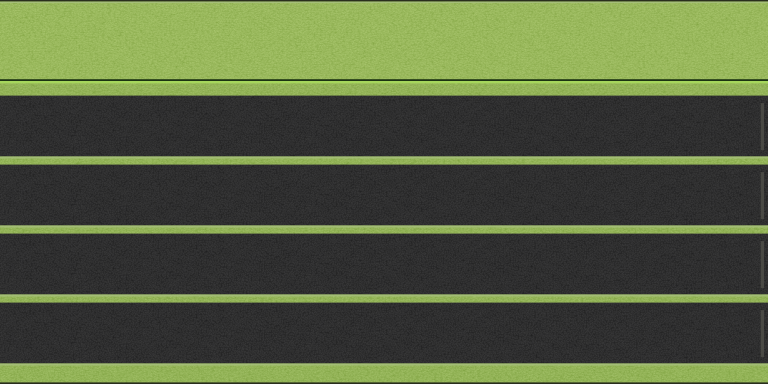
Reproduce this pattern procedurally as a Shadertoy shader.

```glsl
// Four charcoal bars between green felt stripes, below a wide green header.
// Bands are antialiased intervals on a sheet 384 units high; the bars repeat
// by mod, and cellular noise with layered sines supplies the fine grain.

const float SHEET_HEIGHT = 384.0;
const float BAR_TOP = 95.6;
const float BAR_PERIOD = 69.0;
const float BAR_HEIGHT = 60.7;
const float BAR_COUNT = 4.0;

const vec3 CHARCOAL = vec3(0.178, 0.178, 0.180);
const vec3 FELT = vec3(0.595, 0.718, 0.356);
const vec3 STRIPE = vec3(0.570, 0.698, 0.335);
const vec3 HIGHLIGHT = vec3(0.650, 0.750, 0.480);
const vec3 BRIGHT = vec3(0.650, 0.840, 0.360);
const vec3 SEAM = vec3(0.110, 0.200, 0.070);
const vec3 BORDER = vec3(0.160, 0.180, 0.110);
const vec3 TICK = vec3(0.285, 0.285, 0.265);

vec2 hash2(vec2 p) {
    vec3 q = fract(p.xyx * vec3(0.1031, 0.1030, 0.0973));
    q += dot(q, q.yzx + 33.33);
    return fract((q.xx + q.yz) * q.zy);
}

// Distance to the nearest jittered cell point, centred around zero.
float cellGrain(vec2 p) {
    vec2 cell = floor(p), local = fract(p);
    float nearest = 4.0;
    for (int j = -1; j <= 1; j++) {
        for (int i = -1; i <= 1; i++) {
            vec2 offset = vec2(i, j);
            vec2 delta = offset + hash2(cell + offset) - local;
            nearest = min(nearest, dot(delta, delta));
        }
    }
    return 0.48 - sqrt(nearest);
}

// Soft, slow mottling.
float mottle(vec2 p) {
    return sin(p.x * 0.19 + 2.0 * sin(p.y * 0.13))
         * sin(p.y * 0.31 + 1.5 * sin(p.x * 0.11));
}

// Pixel coverage of the interval from a to b.
float band(float v, float a, float b, float pixel) {
    float lo = max(v - 0.5 * pixel, a);
    float hi = min(v + 0.5 * pixel, b);
    return clamp((hi - lo) / pixel, 0.0, 1.0);
}

vec3 felt(vec3 tint, vec2 p) {
    float weave = cellGrain(p * vec2(0.34, 0.62)) * 0.075;
    float fleck = cellGrain(p * 0.68 + 71.0) * 0.055;
    return tint + (weave + fleck + 0.006 * mottle(p)) * vec3(1.0, 0.85, 1.1);
}

vec3 asphalt(vec3 tint, vec2 p) {
    float grain = cellGrain(p * 0.60 + 17.0) * 0.075;
    return tint + grain + 0.006 * mottle(p + 40.0);
}

void mainImage(out vec4 fragColor, in vec2 fragCoord) {
    float pixel = SHEET_HEIGHT / iResolution.y;
    float width = iResolution.x * pixel;
    vec2 p = vec2(fragCoord.x, iResolution.y - fragCoord.y) * pixel;

    // Green ground: broad header above, slightly deeper stripes below.
    vec3 color = felt(mix(STRIPE, FELT, band(p.y, 0.0, 80.0, pixel)), p);

    // Header trim.
    color = mix(color, HIGHLIGHT, band(p.y, 1.4, 3.0, pixel));
    color = mix(color, SEAM, band(p.y, 79.2, 81.0, pixel));
    color = mix(color, BRIGHT, band(p.y, 81.0, 83.4, pixel));

    // Repeating bars, each with the same grain and a tick near the right edge.
    float barsEnd = BAR_TOP + BAR_PERIOD * BAR_COUNT;
    float start = BAR_TOP - 4.0;
    if (p.y > start && p.y < barsEnd - 4.0) {
        vec2 local = vec2(p.x, mod(p.y - start, BAR_PERIOD) - 4.0);
        vec3 bar = asphalt(CHARCOAL, local);
        float tick = band(local.x, width - 7.2, width - 4.0, pixel)
                   * band(local.y, 7.5, 54.5, pixel);
        bar = mix(bar, TICK, tick);
        float edge = band(local.y, BAR_HEIGHT, BAR_HEIGHT + 2.2, pixel);
        color = mix(color, HIGHLIGHT, 0.85 * edge);
        color = mix(color, bar, band(local.y, 0.0, BAR_HEIGHT, pixel));
    }

    // Thin dark lines along the top and bottom of the sheet.
    float border = band(p.y, 0.0, 1.4, pixel)
                 + band(p.y, SHEET_HEIGHT - 1.6, SHEET_HEIGHT, pixel);
    color = mix(color, BORDER, min(border, 1.0));

    fragColor = vec4(clamp(color, 0.0, 1.0), 1.0);
}
```
